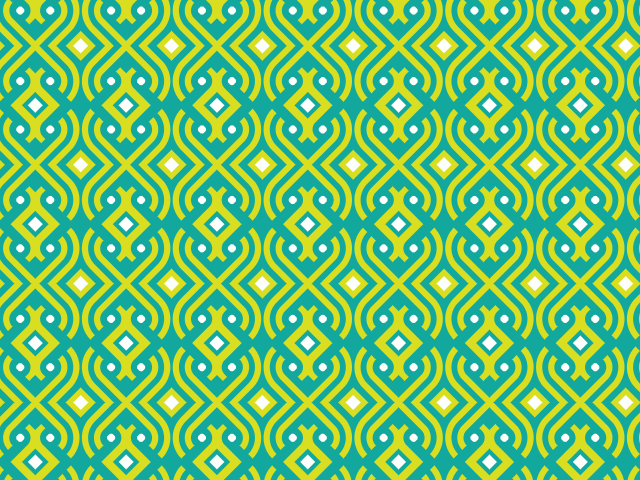
Give the GLSL for this pattern, as a WebGL 1 fragment shader.

```glsl
precision highp float;

uniform vec2 u_resolution;

const float CANVAS_HEIGHT = 864.0;
const vec2 HALF_TILE = vec2(81.75, 107.0);
const vec2 MOTIF_ORIGIN = vec2(554.0, 460.5);
const vec2 EYE_CENTER = vec2(27.0, 43.5);

const vec3 TEAL = vec3(0.07, 0.66, 0.62);
const vec3 LIME = vec3(0.85, 0.87, 0.13);
const vec3 WHITE = vec3(0.99, 1.0, 0.99);

// Mirror every tile into one quadrant around its motif
vec2 foldTile(vec2 p, vec2 halfTile) {
  return abs(mod(p + halfTile, 2.0 * halfTile) - halfTile);
}

// Axes along the two diagonals
vec2 toDiagonal(vec2 p) {
  return vec2(p.x + p.y, p.y - p.x) * 0.70710678;
}

float diamond(vec2 p, float radius) {
  return (abs(p.x) + abs(p.y) - radius) * 0.70710678;
}

// Straight diagonal band that turns into a quarter arc and ends square
float hookBand(vec2 q, float radius, float halfWidth) {
  float reach = length(vec2(q.x, min(q.y, 0.0)));
  return max(abs(reach - radius) - halfWidth, -q.x);
}

// Forked stem flowing into the central diamond, hollowed around the eye
float forkedStem(vec2 p, vec2 q, float hollow, float notch, float tip) {
  float reach = length(vec2(min(q.x, 0.0), max(q.y, 0.0)));
  float upperEdge = (p.y - p.x - notch) * 0.70710678;
  return max(max(hollow - reach, upperEdge), q.x - tip);
}

float eyeDot(vec2 p, float corner, float radius) {
  return max(diamond(p, corner), length(p) - radius);
}

float coverage(float d, float pixel) {
  return clamp(0.5 - d / pixel, 0.0, 1.0);
}

void main() {
  float pixel = CANVAS_HEIGHT / u_resolution.y;
  vec2 p = foldTile(gl_FragCoord.xy * pixel - MOTIF_ORIGIN, HALF_TILE);
  vec2 eye = p - EYE_CENTER;
  vec2 q = toDiagonal(eye);
  vec2 side = p - HALF_TILE;

  // Lime ribbons, central ring and side diamonds
  float lime = min(hookBand(q, 25.3, 5.6), hookBand(q, 47.0, 5.6));
  float stem = forkedStem(p, q, 18.4, 57.5, 6.0);
  lime = min(lime, max(stem, -diamond(p, 24.0)));
  lime = min(lime, diamond(side, 27.0));

  // White diamonds and eyes
  float white = min(diamond(p, 13.5), diamond(side, 13.5));
  white = min(white, eyeDot(eye, 9.5, 7.3));

  vec3 color = mix(TEAL, LIME, coverage(lime, pixel));
  color = mix(color, WHITE, coverage(white, pixel));
  gl_FragColor = vec4(color, 1.0);
}
```
